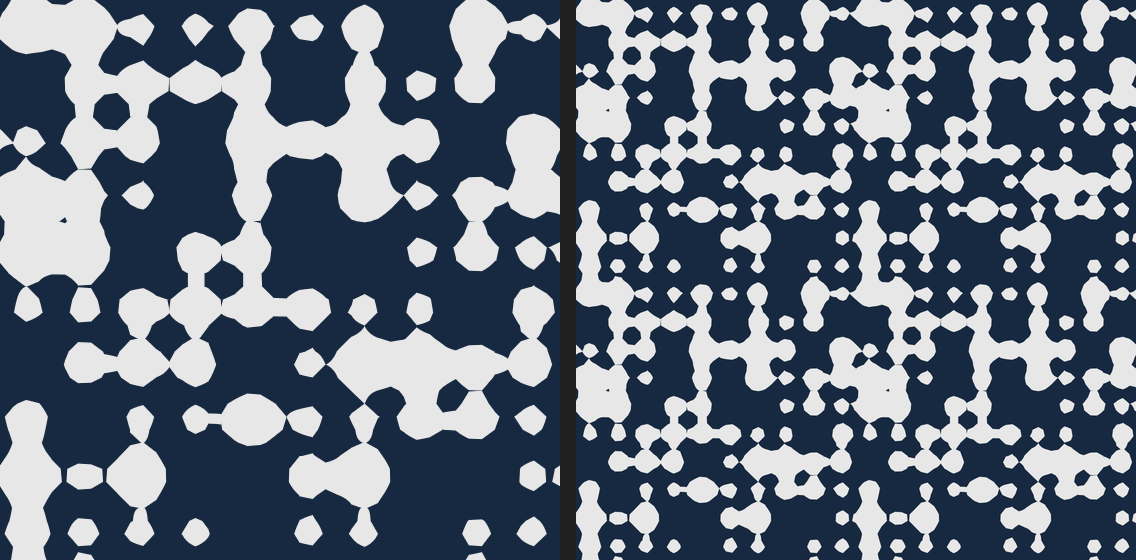
Left, the tile; right, the same tile 2 across and 2 down.
Reproduce this pattern procedurally as a WebGL 1 fragment shader.

```glsl
precision highp float;
// Pale faceted metaballs of mixed sizes on a regular grid, fused with their neighbours, on navy.

uniform vec2 u_resolution;

#define BALLS 10.0          // balls per side of the tile
#define FACETS 43.0         // contour lattice cells per side of the tile
#define RADII vec3(0.25, 0.36, 0.48)   // small, medium, large, in grid cells
#define SHARES vec3(0.20, 0.49, 0.83)  // rank above which each size begins
#define REACH vec2(0.60, 0.85)         // distances over which the pull fades out
#define NAVY vec3(0.09, 0.16, 0.25)
#define PALE vec3(0.906, 0.906, 0.906)

// Cubing modulo the prime 101 permutes 0..100, so the shares stay exact.
float cubeMod(float n) {
  return floor(mod(n * n * n + 0.5, 101.0));
}

float ballRadius(vec2 cell) {
  cell = mod(cell, BALLS);
  float n = cell.x + BALLS * cell.y;
  float shuffled = mod(cubeMod(n) + 37.0, 101.0);
  float rank = cubeMod(shuffled) / 101.0;
  if (rank < SHARES.x) return 0.0;
  if (rank < SHARES.y) return RADII.x;
  return rank < SHARES.z ? RADII.y : RADII.z;
}

// Positive inside the blobs; close to linear in distance.
float blobField(vec2 latticePoint) {
  vec2 p = latticePoint * BALLS / FACETS;
  vec2 home = floor(p);
  float pull = 0.0;
  for (int j = -1; j <= 1; j++) {
    for (int i = -1; i <= 1; i++) {
      vec2 cell = home + vec2(float(i), float(j));
      float d = length(p - cell - 0.5);
      float r = ballRadius(cell);
      pull += r * r / max(d * d, 0.0004) * (1.0 - smoothstep(REACH.x, REACH.y, d));
    }
  }
  return 1.0 - inversesqrt(max(pull, 0.08));
}

void main() {
  vec2 q = gl_FragCoord.xy / u_resolution * FACETS;
  vec2 base = floor(q);
  vec2 t = q - base;

  // Field at the corners of the lattice cell
  float a = blobField(base);
  float b = blobField(base + vec2(1.0, 0.0));
  float c = blobField(base + vec2(0.0, 1.0));
  float d = blobField(base + vec2(1.0, 1.0));

  // One corner alone on its side: flatten to a plane for a straight facet
  if (a * b * c * d < 0.0) {
    if (a * b < 0.0 && a * c < 0.0) d = b + c - a;
    else if (d * b < 0.0 && d * c < 0.0) a = b + c - d;
    else if (b * a < 0.0 && b * d < 0.0) c = a + d - b;
    else b = a + d - c;
  }

  // Contour with an edge one pixel wide
  float value = mix(mix(a, b, t.x), mix(c, d, t.x), t.y);
  vec2 slope = vec2(mix(b - a, d - c, t.y), mix(c - a, d - b, t.x));
  float pixel = FACETS / min(u_resolution.x, u_resolution.y);
  float coverage = clamp(0.5 + value / max(length(slope) * pixel, 0.0001), 0.0, 1.0);

  gl_FragColor = vec4(mix(NAVY, PALE, coverage), 1.0);
}
```
